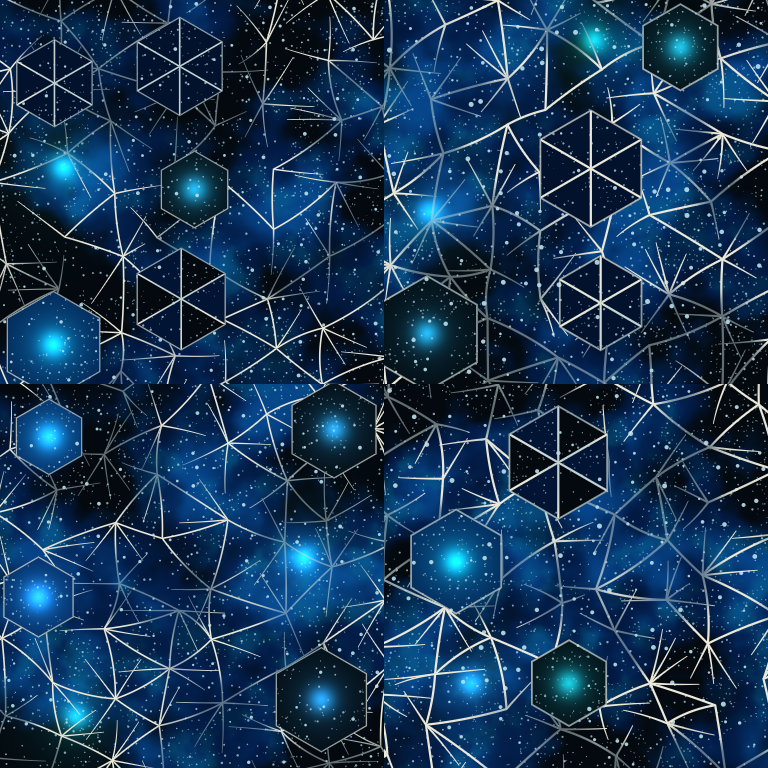
Give the GLSL for this background, as a Shadertoy shader.

```glsl
// Four panels of night sky: fractal-noise nebulae, glowing cores and dotted stars
// under a web of pale, slightly bowed strokes. The web joins nodes of a jittered
// triangular lattice; scattered hexagonal windows interrupt it.

const vec3 INK = vec3(0.012, 0.035, 0.055);
const vec3 NAVY = vec3(0.008, 0.105, 0.27);
const vec3 AZURE = vec3(0.025, 0.27, 0.54);
const vec3 CREAM = vec3(0.92, 0.91, 0.85);

// Integer hash of a cell and a seed
vec3 hash3(vec2 cell, float seed) {
    uvec3 v = uvec3(ivec3(cell, seed)) * 1664525u + 1013904223u;
    v.x += v.y * v.z; v.y += v.z * v.x; v.z += v.x * v.y;
    v ^= v >> 16u;
    v.x += v.y * v.z; v.y += v.z * v.x; v.z += v.x * v.y;
    return vec3(v >> 8u) / 16777216.0;
}

float noise(vec2 p, float seed) {
    vec2 i = floor(p), f = fract(p);
    f = f * f * (3.0 - 2.0 * f);
    float low = mix(hash3(i, seed).x, hash3(i + vec2(1, 0), seed).x, f.x);
    float high = mix(hash3(i + vec2(0, 1), seed).x, hash3(i + 1.0, seed).x, f.x);
    return mix(low, high, f.y);
}

float fbm(vec2 p, float seed) {
    float sum = 0.0, amp = 0.53;
    for (int i = 0; i < 4; i++) {
        sum += amp * noise(p, seed + float(i));
        p = mat2(1.6, 1.2, -1.2, 1.6) * p;
        amp *= 0.5;
    }
    return sum;
}

float stroke(float d, float halfWidth, float px) {
    return clamp((halfWidth - d) / px + 0.5, 0.0, 1.0);
}

// One round star per grid cell, present with the given chance
float stars(vec2 p, float cells, float radius, float chance, float seed, float px) {
    vec2 g = p * cells;
    vec3 h = hash3(floor(g), seed);
    float d = length(fract(g) - mix(vec2(0.2), vec2(0.8), h.xy)) / cells;
    float size = radius * (0.5 + 0.7 * fract(h.x * 37.0));
    return step(h.z, chance) * stroke(d, size, px);
}

vec2 latticeNode(vec2 c, float seed) {
    vec2 jitter = 0.42 * (hash3(c, seed).xy - 0.5);
    return vec2(c.x + 0.5 * c.y, 0.866 * c.y) + jitter;
}

// x: stroke coverage, y: dark smudge around some nodes
vec2 web(vec2 p, float spacing, float halfWidth, float seed, float px) {
    vec2 q = p.yx / spacing;
    vec2 base = floor(vec2(q.x - q.y * 0.5774, q.y * 1.1547));
    vec2 steps[6] = vec2[6](vec2(1, 0), vec2(0, 1), vec2(1, -1), vec2(1, 1), vec2(2, -1), vec2(-1, 2));
    vec2 result = vec2(0.0);
    for (int k = 0; k < 25; k++) {
        vec2 c = base + vec2(k % 5, k / 5) - 2.0;
        vec2 a = latticeNode(c, seed);
        vec2 d = q - a;
        if (dot(d, d) > 5.5) continue;
        float smudge = step(0.7, hash3(c, seed).z) * exp(-14.0 * dot(d, d));
        result.y = max(result.y, smudge);
        for (int e = 0; e < 6; e++) {
            vec3 h = hash3(c, seed + 20.0 + float(e));
            bool isShort = e < 3;
            if (h.x > (isShort ? 0.8 : 0.5)) continue;
            vec2 ab = latticeNode(c + steps[e], seed) - a;
            float t = dot(d, ab) / dot(ab, ab);
            float side = dot(d, vec2(-ab.y, ab.x)) / length(ab);
            float bow = 0.4 * (h.z - 0.5) * t * (1.0 - t);
            float s = h.y < 0.5 ? t : 1.0 - t;
            float reach = isShort ? (h.x < 0.5 ? 1.0 : 0.65) : 0.43;
            float past = max(max(-s, s - reach), 0.0) * length(ab);
            float taper = reach < 1.0 ? 1.0 - 0.6 * clamp(s / reach, 0.0, 1.0) : 1.0;
            float dist = length(vec2(side - bow, past)) * spacing;
            result.x = max(result.x, stroke(dist, halfWidth * taper, px));
        }
    }
    return result;
}

void mainImage(out vec4 fragColor, in vec2 fragCoord) {
    float px = 1.0 / min(iResolution.x, iResolution.y);
    vec2 uv = fragCoord * px;
    vec2 panel = floor(uv * 2.0);
    vec2 p = uv - 0.5 * panel;
    float seed = 100.0 + 67.0 * panel.x + 131.0 * panel.y;
    float halfWidth = 0.00105 + 0.0004 * panel.x;

    // Nebula, darker towards the panel corners
    float cloud = fbm(p * 8.0, seed) - 1.6 * pow(length(p - 0.25), 2.0) + 0.05;
    float wisps = fbm(p * 30.0, seed + 7.0);
    float density = cloud + 0.16 * (wisps - 0.5);
    vec3 col = mix(INK, NAVY, smoothstep(0.32, 0.5, density));
    col = mix(col, AZURE, smoothstep(0.48, 0.74, density));
    col.g += 0.05 * smoothstep(0.45, 0.7, wisps) * smoothstep(0.3, 0.6, cloud);

    vec2 lines = web(p, 0.083, halfWidth, seed + 11.0, px);
    col = mix(col, INK, 0.55 * lines.y);

    // Glows and hexagonal windows, at most one per coarse cell
    float openWeb = 1.0, frame = 0.0;
    for (int k = 0; k < 9; k++) {
        vec2 cell = vec2(k % 3, k / 3);
        vec3 h = hash3(cell, seed + 50.0), g = hash3(cell, seed + 51.0);
        if (h.z > 0.72) continue;
        vec2 d = p - (cell + 0.5 + 0.4 * (h.xy - 0.5)) / 6.0;
        vec2 a = abs(d);
        float radius = mix(0.042, 0.066, g.x);
        float hex = max(a.x, 0.5 * a.x + 0.866 * a.y) - radius;
        float inside = stroke(hex, 0.0, px);
        float r = length(d);
        if (h.z < 0.42) {
            openWeb *= 1.0 - inside;
            frame = max(frame, 0.7 * stroke(abs(hex), halfWidth * 0.8, px));
        }
        if (h.z < 0.13) { // spoked window with alternating wedges
            float wedge = d.x * (0.25 * d.x * d.x - 0.75 * d.y * d.y);
            vec3 fill = mix(INK, NAVY * 0.75, g.y < 0.5 ? step(0.0, wedge) : 0.8);
            col = mix(col, fill, inside);
            float spokes = min(a.x, abs(0.5 * a.x - 0.866 * a.y));
            frame = max(frame, inside * stroke(spokes, halfWidth, px));
        } else { // glowing core, framed or free
            vec3 fill = h.z < 0.28 ? mix(NAVY, AZURE, 0.75 * exp(-r * 18.0)) : INK;
            if (h.z < 0.42) col = mix(col, fill, inside);
            vec3 tint = mix(vec3(0.05, 0.75, 0.7), vec3(0.15, 0.6, 0.9), g.y);
            float glow = 0.7 * exp(-r * r * 3500.0) + 0.42 * exp(-r * 32.0);
            col += tint * glow * (h.z < 0.42 ? inside : 1.0);
        }
    }

    // Large stars, small stars and dust gathered in the clouds
    float bright = stars(p, 42.0, 0.0021 + 0.0006 * panel.x, 0.33, seed + 60.0, px);
    float small = stars(p, 88.0, 0.0013, 0.38, seed + 61.0, px);
    float dust = stars(p, 170.0, 0.0009, 0.3 * smoothstep(0.35, 0.6, wisps), seed + 62.0, px);
    float starlight = max(0.9 * bright, max(0.7 * small, 0.5 * dust));
    col = mix(col, vec3(0.73, 0.88, 0.92), starlight);

    // Web and frames, fading unevenly
    float fade = mix(0.5, 1.0, smoothstep(0.3, 0.65, noise(p * 13.0, seed + 70.0)));
    vec3 lineColor = mix(vec3(0.6, 0.74, 0.8), CREAM, fade);
    col = mix(col, lineColor, max(lines.x * openWeb * fade, frame));
    fragColor = vec4(clamp(col, 0.0, 1.0), 1.0);
}
```
